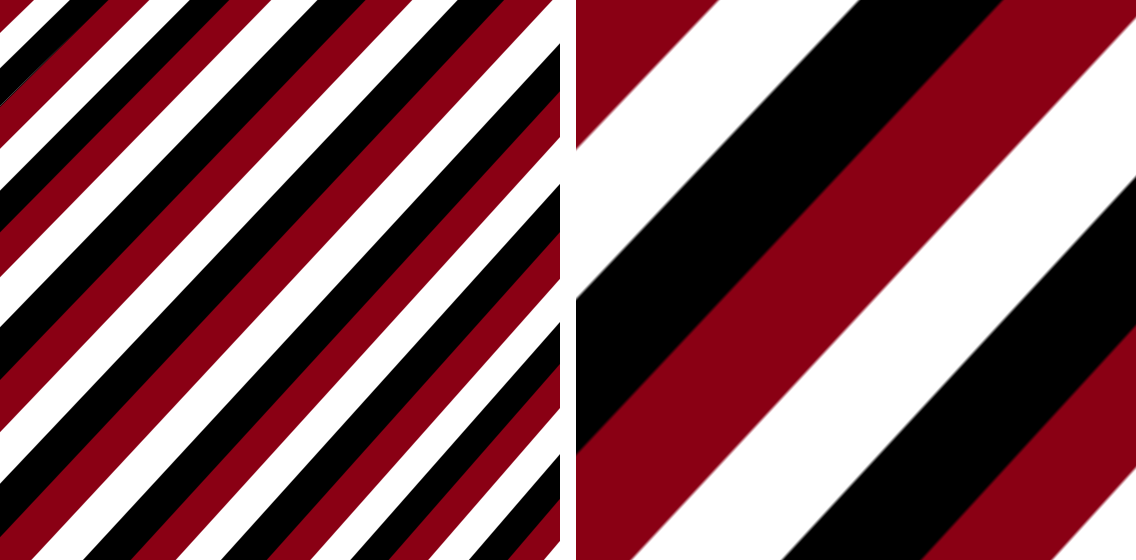
Left, the full canvas; right, a detail of the centre.
A WebGL 2 fragment shader for this pattern:

```glsl
#version 300 es
precision highp float;
// Diagonal red, white and black stripes that fan slightly and swell mid-canvas.

uniform vec2 u_resolution;
out vec4 outColor;

const float PI = 3.14159265;
const int EDGE_COUNT = 26;
const vec3 RED = vec3(0.54, 0.0, 0.08);
const vec3 WHITE = vec3(1.0);
const vec3 BLACK = vec3(0.0);
const vec3 HAIRLINE_GREY = vec3(0.42);

// Colour cycle, starting with the stripe in the upper left corner.
vec3 stripeColor(int index) {
    int phase = index % 3;
    return phase == 0 ? RED : (phase == 1 ? WHITE : BLACK);
}

// Where an edge crosses the falling diagonal: even steps plus a slow swell.
float edgeOffset(float index) {
    float angle = index * PI / 24.0;
    float swell = 0.0193 * sin(2.0 * angle)
                + 0.0039 * sin(3.0 * angle)
                + 0.0016 * sin(10.0 * angle);
    return 0.0299 + 0.03977 * index - swell;
}

// Edges grow steeper towards the lower right.
float edgeSlope(float index) {
    return 0.97 + 0.0087 * index;
}

// Signed distance to a sloped line through (offset, offset).
float lineDistance(vec2 p, float offset, float slope) {
    return dot(p - offset, normalize(vec2(slope, 1.0)));
}

void main() {
    vec2 uv = gl_FragCoord.xy / u_resolution;
    vec2 p = vec2(uv.x, 1.0 - uv.y); // measured from the upper left
    float softness = max(0.0013, 0.7 / min(u_resolution.x, u_resolution.y));

    // Each edge paints the next colour over everything beyond it.
    vec3 color = stripeColor(0);
    for (int i = 0; i < EDGE_COUNT; i++) {
        float index = float(i);
        float d = lineDistance(p, edgeOffset(index), edgeSlope(index));
        color = mix(color, stripeColor(i + 1), smoothstep(-softness, softness, d));
    }

    // Faint worn hairline along one black edge, fading to the right.
    float seam = lineDistance(p, edgeOffset(2.0) - 0.001, edgeSlope(2.0));
    float hairline = 1.0 - smoothstep(0.0, softness, abs(seam));
    float fade = 1.0 - smoothstep(0.04, 0.16, p.x);
    color = mix(color, HAIRLINE_GREY, 0.6 * hairline * fade);

    outColor = vec4(color, 1.0);
}
```
